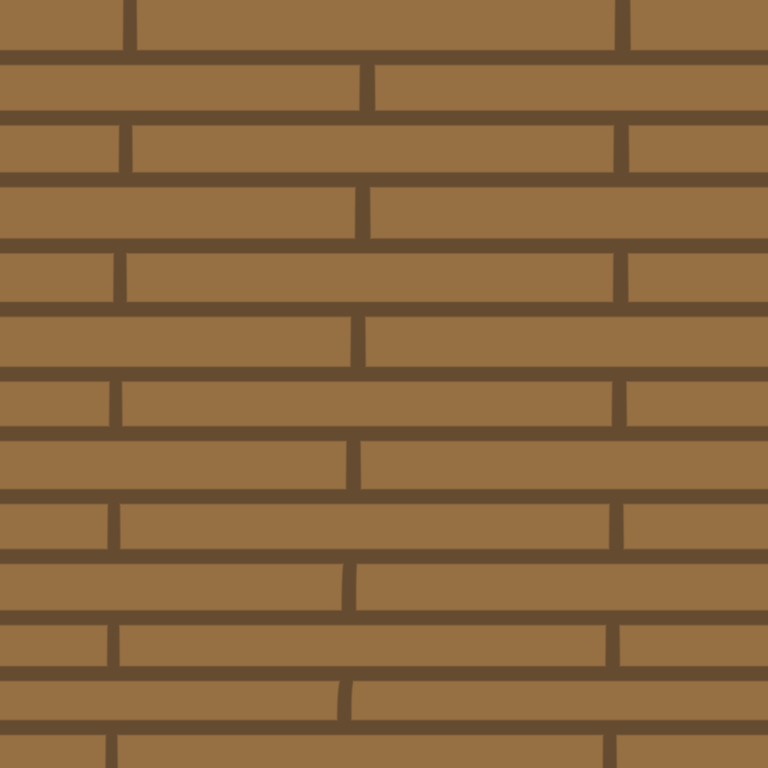
This pattern is drawn by a Shadertoy shader. Its source:

```glsl
// Staggered wooden planks: flat brown boards split by dark horizontal seams
// and short butt joints. Layered sines make the row heights uneven, and the
// joints drift, sway and bow slightly from row to row.

const float PI = 3.14159265;
const int SEAM_COUNT = 12;
const float SEAM_HALF_WIDTH = 0.0097;
const float PLANK_LENGTH = 0.654;
const vec3 WOOD_COLOR = vec3(0.588, 0.435, 0.263);
const vec3 SEAM_COLOR = vec3(0.396, 0.294, 0.188);

// Height of a seam, counted from the bottom: even spacing plus layered sines.
float seamHeight(float index) {
    float a = PI * index / 11.0;
    return 0.0527 + 0.0793 * index
         - 0.0149 * sin(a) - 0.0056 * sin(2.0 * a)
         - 0.0024 * sin(4.0 * a) + 0.0012 * sin(10.0 * a);
}

// Centre of a butt joint; side is 0 for the left joint and 1 for the right.
float jointCenter(float row, float side, float odd) {
    float evenX = 0.142 + (0.0020 - 0.0006 * side) * row
                + (0.0033 - 0.0053 * side) * cos(PI * row / 6.0);
    float oddX = 0.4453 + 0.0030 * row;
    return mix(evenX, oddX, odd) + PLANK_LENGTH * side;
}

// Signed distance to one joint; t runs from 0 to 1 up the row.
float jointDistance(float x, float row, float side, float t) {
    float odd = mod(row, 2.0);
    float bow = 0.005 * odd * pow(t, 4.0) * (1.0 - smoothstep(1.0, 5.0, row));
    float halfWidth = mix(0.0078, 0.0090, max(side, odd)) + 0.0001 * row;
    halfWidth *= 1.0 + 0.08 * (0.5 - t);
    return abs(x - jointCenter(row, side, odd) - bow) - halfWidth;
}

// Coverage inside a shape, with an edge blended over the given softness.
float fill(float distance, float softness) {
    return 1.0 - smoothstep(-softness, softness, distance);
}

void mainImage(out vec4 fragColor, in vec2 fragCoord) {
    vec2 p = fragCoord / iResolution.xy;
    float softness = max(0.0018, 0.75 / iResolution.y);

    // Horizontal seams; the seams below this point give the row number.
    float gap = 1.0;
    float row = 0.0;
    for (int i = 0; i < SEAM_COUNT; i++) {
        float y = seamHeight(float(i));
        gap = min(gap, abs(p.y - y) - SEAM_HALF_WIDTH);
        row += step(y, p.y);
    }

    // Butt joints within the row.
    float bottom = seamHeight(row - 1.0);
    float top = seamHeight(row);
    float t = clamp((p.y - bottom) / (top - bottom), 0.0, 1.0);
    for (int i = 0; i < 2; i++) {
        gap = min(gap, jointDistance(p.x, row, float(i), t));
    }

    fragColor = vec4(mix(WOOD_COLOR, SEAM_COLOR, fill(gap, softness)), 1.0);
}
```
